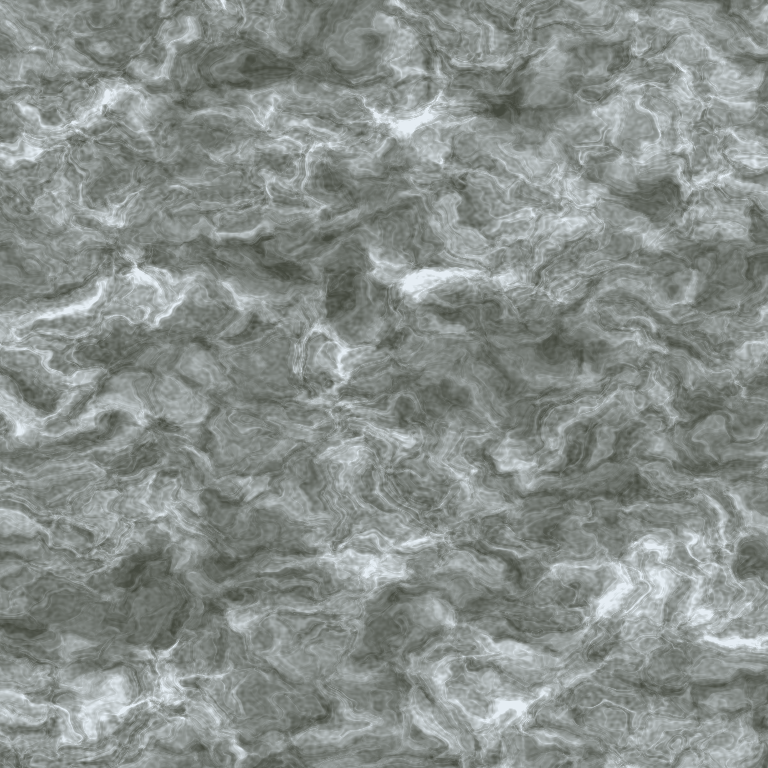
Write a Shadertoy shader that draws this texture.

```glsl
#define CELLS vec2(8.5, 11.5)
#define SWIRL 0.85
#define CURL 0.16
#define VEIN_SHARPNESS 10.0
#define LACE_AMOUNT 0.85
#define COVER_AMOUNT 0.22
#define STREAK_AMOUNT 0.45
#define RELIEF_AMOUNT 0.4
#define GRAIN_AMOUNT 0.36
#define BASE_TONE -0.01
#define DEEP_WATER vec3(0.37, 0.39, 0.36)
#define WHITE_FOAM vec3(0.76, 0.79, 0.80)

const mat2 TURN = mat2(0.8, 0.6, -0.6, 0.8);

vec2 hash2(vec2 cell) {
    vec2 h = vec2(dot(cell, vec2(127.1, 311.7)), dot(cell, vec2(269.5, 183.3)));
    return 2.0 * fract(sin(h) * 43758.5453) - 1.0;
}

// Gradient noise, centred on zero
float noise(vec2 p) {
    vec2 cell = floor(p), f = fract(p);
    vec2 u = f * f * f * (f * (f * 6.0 - 15.0) + 10.0);
    vec2 e = vec2(1.0, 0.0);
    float low = mix(dot(hash2(cell), f), dot(hash2(cell + e.xy), f - e.xy), u.x);
    float high = mix(dot(hash2(cell + e.yx), f - e.yx), dot(hash2(cell + e.xx), f - e.xx), u.x);
    return mix(low, high, u.y);
}

float fbm(vec2 p) {
    float sum = 0.0, amp = 1.0;
    for (int i = 0; i < 4; i++) {
        sum += amp * noise(p);
        p = TURN * p * 2.03 + 17.3;
        amp *= 0.55;
    }
    return sum;
}

vec2 flow(vec2 p) {
    return vec2(fbm(p + 3.7), fbm(p + 41.2));
}

// Bright veins along the zero lines of each octave, broken up by patches
float foamLace(vec2 p) {
    float sum = 0.0, amp = 0.5;
    for (int i = 0; i < 5; i++) {
        float n = noise(p);
        float patches = smoothstep(-0.3, 0.3, noise(p * 0.6 + 31.0));
        sum += amp * mix(0.45, 1.55, patches) * exp(-VEIN_SHARPNESS * sqrt(n * n + 0.0003));
        p = TURN * p * 1.97 + 9.1 + 0.6 * n;
        amp *= 0.74;
    }
    return sum;
}

void mainImage(out vec4 fragColor, in vec2 fragCoord) {
    vec2 uv = fragCoord / iResolution.y;

    // Turbulent flow: broad swirls, then small curls
    vec2 p = uv * CELLS;
    p += SWIRL * flow(p * 0.6);
    p += CURL * flow(p * 2.3 + 23.0);

    // Foam cover thins out over patches of open water
    float cover = fbm(p * 0.6 + 61.0);
    float foam = smoothstep(-0.4, 0.4, cover);
    float lace = foamLace(p) * mix(0.5, 1.35, foam);

    // Wave crests lit from above
    vec2 crest = p * 1.4 + 113.0;
    float relief = fbm(crest) - fbm(crest + vec2(0.03, 0.2));

    // Drawn-out streaks and fine spray
    float streaks = fbm(p * vec2(2.0, 3.2) + 87.0);
    float grain = noise(uv * vec2(150.0, 180.0)) * mix(0.6, 1.3, foam);

    float tone = BASE_TONE + LACE_AMOUNT * lace + COVER_AMOUNT * cover
               + STREAK_AMOUNT * streaks + RELIEF_AMOUNT * relief + GRAIN_AMOUNT * grain;
    vec3 color = mix(DEEP_WATER, WHITE_FOAM, clamp(tone, -0.25, 1.35));
    fragColor = vec4(color, 1.0);
}
```
